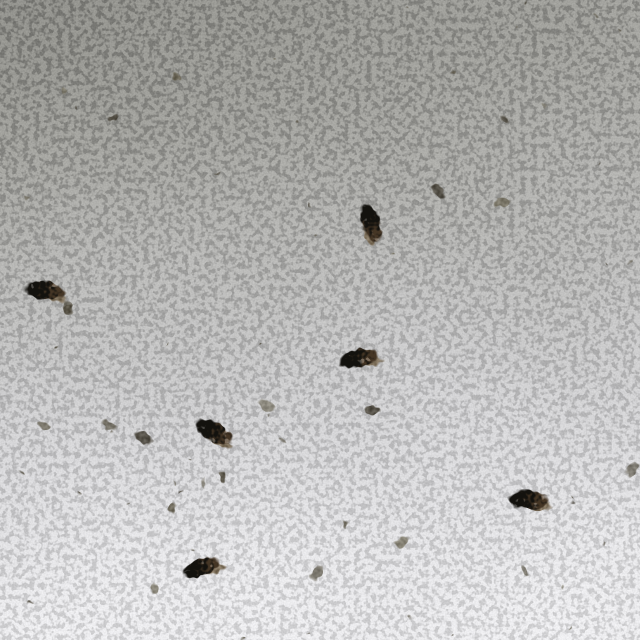
This texture is drawn by a three.js fragment shader. Its source:

```glsl
// Pale speckled stone under uneven light, littered with dark insect-like husks.
// Gradient noise makes the mottling and ragged outlines; low-discrepancy
// sequences scatter the husks, and hashes scatter crumbs and tiny specks.

varying vec2 vUv;

const float LIGHT_BOTTOM = 0.885;
const float LIGHT_TOP = 0.555;
const float SIDE_LIGHT = 0.07;
const vec3 WARM_SHADE = vec3(1.0, 1.0, 0.965);
const vec3 COOL_LIGHT = vec3(0.996, 0.996, 1.006);

const float FLAKE_SCALE = 112.0;
const float FLAKE_CONTRAST = 0.135;
const float GRAIN_CONTRAST = 0.05;

const int HUSK_COUNT = 6;
const int CRUMB_COUNT = 64;
const vec2 HUSK_RADII = vec2(0.031, 0.0145);
const float EDGE = 0.0016;
const float RAGGED = 0.006;

const vec3 HUSK_BLACK = vec3(0.075, 0.07, 0.055);
const vec3 HUSK_BROWN = vec3(0.27, 0.21, 0.145);
const vec3 WING_TAN = vec3(0.47, 0.41, 0.32);
const vec3 CRUMB_DARK = vec3(0.23, 0.21, 0.17);
const vec3 CRUMB_OLIVE = vec3(0.46, 0.44, 0.37);

float hash(float n) {
  return fract(sin(n * 12.9898 + 4.137) * 43758.55);
}

vec2 gradientAt(vec2 cell) {
  float angle = 6.2832 * fract(sin(dot(cell, vec2(127.1, 311.7))) * 43758.55);
  return vec2(cos(angle), sin(angle));
}

float gradientNoise(vec2 p) {
  vec2 i = floor(p);
  vec2 f = p - i;
  vec2 u = f * f * f * (f * (f * 6.0 - 15.0) + 10.0);
  vec2 e = vec2(1.0, 0.0);
  float a = dot(gradientAt(i), f);
  float b = dot(gradientAt(i + e.xy), f - e.xy);
  float c = dot(gradientAt(i + e.yx), f - e.yx);
  float d = dot(gradientAt(i + e.xx), f - e.xx);
  return mix(mix(a, b, u.x), mix(c, d, u.x), u.y);
}

vec2 rotate(vec2 p, float angle) {
  float c = cos(angle);
  float s = sin(angle);
  return vec2(c * p.x + s * p.y, c * p.y - s * p.x);
}

// Approximate signed distance to an ellipse
float ellipse(vec2 p, vec2 radii) {
  return (length(p / radii) - 1.0) * min(radii.x, radii.y);
}

float cover(float distance, float softness) {
  return 1.0 - smoothstep(-softness, softness, distance);
}

vec3 stone(vec2 p) {
  float light = mix(LIGHT_BOTTOM, LIGHT_TOP, smoothstep(-0.1, 1.1, p.y));
  light += SIDE_LIGHT * (p.x - 0.5) * p.y;
  light += 0.02 * gradientNoise(p * 4.0);
  float mottle = gradientNoise(p * FLAKE_SCALE)
    + 0.55 * gradientNoise(p * FLAKE_SCALE * 2.1 + 17.0);
  float flake = smoothstep(-0.2, 0.36, mottle);
  float grain = gradientNoise(p * FLAKE_SCALE * 3.3 + 41.0);
  float value = light + FLAKE_CONTRAST * (0.43 - flake) + GRAIN_CONTRAST * grain;
  return value * mix(WARM_SHADE, COOL_LIGHT, smoothstep(0.52, 0.82, light));
}

void main() {
  vec3 color = stone(vUv);
  vec2 warp = vec2(gradientNoise(vUv * 95.0 + 7.0), gradientNoise(vUv * 95.0 + 63.0));
  vec2 ragged = vUv + RAGGED * warp;
  float fine = gradientNoise(vUv * 170.0 + 29.0);

  // Crumbs and specks: many tiny, few large
  for (int i = 0; i < CRUMB_COUNT; i++) {
    float id = float(i);
    vec2 center = vec2(hash(id + 0.3), pow(hash(id + 80.7), 1.15));
    float size = mix(0.0016, 0.0105, pow(hash(id + 160.1), 3.0));
    vec2 q = rotate(ragged - center, 3.1416 * hash(id + 240.9));
    float d = ellipse(q, size * vec2(1.35, 0.8));
    vec3 tone = mix(CRUMB_DARK, CRUMB_OLIVE, hash(id + 320.5)) + 0.18 * fine;
    float opacity = mix(0.6, 0.92, hash(id + 400.2));
    color = mix(color, tone, opacity * cover(d, EDGE));
  }

  // Husks, some with a tan wing shed at the side
  for (int i = 0; i < HUSK_COUNT; i++) {
    float id = float(i);
    vec2 center = fract(vec2(0.56, 0.5) + id * vec2(0.7549, 0.5698));
    center.y = 0.06 + 0.76 * center.y;
    float angle = mix(-1.3, 0.6, hash(id + 510.4));
    vec2 q = rotate(ragged - center, angle);
    vec2 radii = HUSK_RADII * mix(0.85, 1.1, hash(id + 530.6));

    float wing = ellipse(q - vec2(0.019, -0.009), radii * vec2(0.55, 0.5));
    float hasWing = step(0.45, hash(id + 550.8));
    color = mix(color, WING_TAN + 0.25 * fine, 0.9 * hasWing * cover(wing, EDGE));

    float body = ellipse(q, radii);
    float brown = smoothstep(-0.2, 0.9, q.x / radii.x + 1.2 * fine);
    vec3 shell = mix(HUSK_BLACK, HUSK_BROWN, brown);
    shell += 0.22 * smoothstep(0.25, 0.5, warp.x + 0.4 * fine);
    color = mix(color, shell, cover(body, EDGE));
  }

  gl_FragColor = vec4(clamp(color, 0.0, 1.0), 1.0);
}
```
